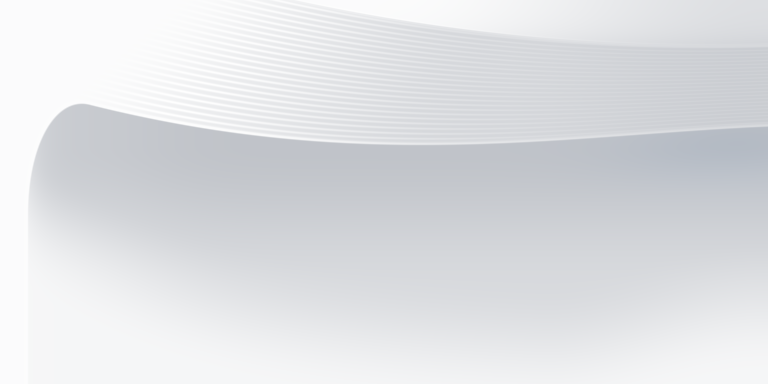
Give the GLSL for this background, as a WebGL 1 fragment shader.

```glsl
precision highp float;
// A pale curved sheet with a rounded upper-left corner, below a fanned ribbon of fine ridges.
// Two polynomial curves bound the ribbon; ridges are a cosine of the height between them.
// The sheet is masked by an elliptic corner distance and shaded with soft gradients.

uniform vec2 u_resolution;

const float WHITE = 0.985;
const float SHEET_LEFT = 0.073;
const float RIDGE_COUNT = 24.0;
const float TAU = 6.2831853;

// Cool grey: the tint grows as the tone darkens.
vec3 coolGrey(float tone) {
  return vec3(tone) + vec3(0.0, 0.05, 0.14) * (1.0 - tone);
}

float bell(float d, float width) {
  return exp(-d * d / (width * width));
}

// Lower edge of the ribbon, which is also the crest of the sheet.
float crestHeight(float x) {
  float d = x - 1.1;
  return 0.622 + d * d * (0.116 - 0.045 * d - 0.02 * d * d);
}

// Upper edge of the ribbon.
float ribbonTop(float x) {
  float d = x - 1.85;
  return 0.883 + 0.1 * d * d;
}

// Approximate distance to the sheet outline, positive inside.
float sheetDistance(vec2 p, float crest) {
  vec2 radius = vec2(0.16, 0.33);
  vec2 corner = vec2(SHEET_LEFT + radius.x, crest - radius.y);
  vec2 q = max(vec2(corner.x - p.x, p.y - corner.y) / radius, 0.0);
  float len = length(q);
  return (1.0 - len) * max(len, 0.001) / max(length(q / radius), 0.001);
}

// Backdrop: white, turning grey toward the upper right.
float backdropTone(vec2 p, float top) {
  float shade = smoothstep(1.05, 2.0, p.x);
  float contact = exp(-max(p.y - top, 0.0) / 0.04) * smoothstep(0.9, 1.6, p.x);
  return WHITE - 0.115 * shade - 0.045 * contact;
}

// Ribbon: a broad left-to-right gradient carrying narrow bright ridges.
float ribbonTone(vec2 p, float crest, float top) {
  float v = (p.y - crest) / (top - crest);
  float start = 0.16 + 0.35 * clamp(v, 0.0, 1.0);
  float body = WHITE - 0.135 * smoothstep(start, 1.3, p.x);
  body -= 0.05 * smoothstep(1.2, 2.0, p.x);
  float wave = 0.5 + 0.5 * cos(TAU * (v * RIDGE_COUNT - 0.25));
  float strength = smoothstep(start, start + 0.35, p.x);
  strength *= mix(0.07, 0.018, smoothstep(0.65, 1.6, p.x));
  return min(body + strength * (wave * wave - 0.45), 0.995);
}

// Sheet: dark under the crest, fading to white below and to the left.
float sheetTone(vec2 p, float crest) {
  float tone = mix(0.845, 0.752, smoothstep(0.25, 0.62, p.y));
  tone += 0.03 * bell(p.x - 0.2, 0.25);
  tone -= 0.035 * bell(p.x - 1.92, 0.3) * bell(p.y - crest + 0.04, 0.08);
  float lift = 0.4 * exp(-p.x / 0.5) + 0.12 * smoothstep(1.4, 2.0, p.x);
  float fade = 1.0 - smoothstep(lift - 0.1, lift + 0.25, p.y);
  tone = mix(tone, 0.962, fade);
  float sideGlow = exp(-max(p.x - SHEET_LEFT, 0.0) / 0.04);
  return mix(tone, 0.97, 0.5 * sideGlow);
}

void main() {
  vec2 p = gl_FragCoord.xy / u_resolution * vec2(2.0, 1.0);
  float pixel = 1.0 / u_resolution.y;
  float crest = crestHeight(p.x);
  float top = ribbonTop(p.x);

  // Ribbon over the backdrop, with a thin light line on its upper edge.
  float inRibbon = smoothstep(-pixel, pixel, top - p.y);
  float tone = mix(backdropTone(p, top), ribbonTone(p, crest, top), inRibbon);
  tone += 0.05 * bell(p.y - top + 0.003, 0.004) * smoothstep(0.6, 1.0, p.x);

  // Sheet in front, with a bright rim just outside its crest.
  float sheetDist = sheetDistance(p, crest);
  float inSheet = smoothstep(-pixel, pixel, sheetDist);
  float rim = bell(sheetDist + 0.004, 0.005) * mix(0.9, 0.25, smoothstep(0.4, 1.1, p.x));
  tone = mix(tone, 0.99, rim);
  tone = mix(tone, sheetTone(p, crest), inSheet);

  // Faint blue tint in the shadow at the right.
  vec3 color = coolGrey(tone);
  float blueShadow = inSheet * bell(p.x - 1.9, 0.35) * bell(p.y - 0.6, 0.1);
  color += vec3(-0.012, 0.0, 0.012) * blueShadow;
  gl_FragColor = vec4(color, 1.0);
}
```
